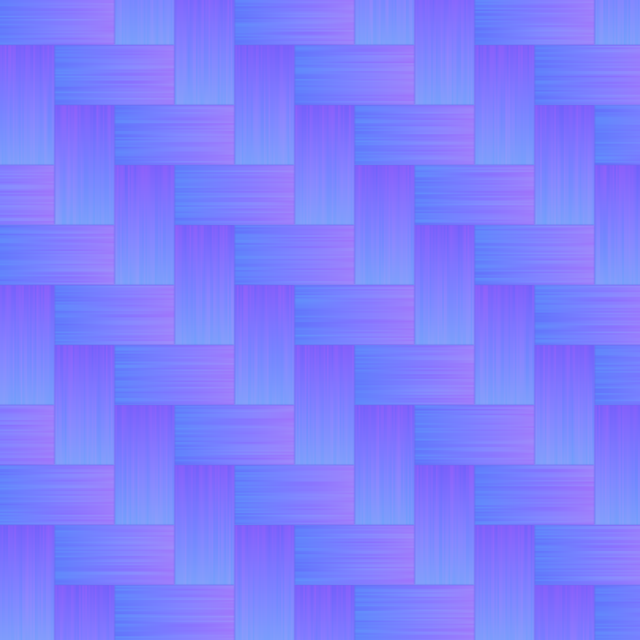
A WebGL 2 fragment shader for this texture map:

```glsl
#version 300 es
precision highp float;

uniform vec2 u_resolution;
out vec4 fragColor;

const float CELLS = 10.6667;                // strand widths across the canvas
const vec2 GRID_OFFSET = vec2(0.090, 0.083); // shift of the weave, in cells
const float TWILL_PERIOD = 4.0;             // cells before the weave repeats
const float SLOPE_START = -0.25;            // tilt at the start of a strand
const float SLOPE_END = 0.25;               // tilt at its far end
const float FINE_FIBERS = 38.0;             // fibers across one strand
const float COARSE_FIBERS = 11.0;
const float FINE_TILT = 0.090;
const float COARSE_TILT = 0.045;
const float FIBER_DRIFT = 1.6;              // change of fibers along a strand
const float SEAM_WIDTH = 0.016;             // in cells
const float SEAM_STRENGTH = 0.35;
const vec3 SEAM_COLOR = vec3(0.42, 0.41, 0.93);
const int SAMPLES = 2;                      // subsamples per pixel side

float hash(vec2 p) {
    vec3 q = fract(p.xyx * vec3(0.1031, 0.1030, 0.0973));
    q += dot(q, q.yzx + 33.33);
    return fract((q.x + q.y) * q.z);
}

float valueNoise(vec2 p) {
    vec2 cell = floor(p);
    vec2 f = fract(p);
    f = f * f * (3.0 - 2.0 * f);
    float low = mix(hash(cell), hash(cell + vec2(1.0, 0.0)), f.x);
    float high = mix(hash(cell + vec2(0.0, 1.0)), hash(cell + vec2(1.0)), f.x);
    return mix(low, high, f.y);
}

// Signed fiber tilt: quick change across the strand, slow along it
float fiberTilt(float across, float along, vec2 strand) {
    vec2 seed = floor(vec2(hash(strand), hash(strand + 57.0)) * 400.0);
    float fine = valueNoise(vec2(across * FINE_FIBERS, along * FIBER_DRIFT) + seed);
    float coarse = valueNoise(vec2(across * COARSE_FIBERS, along * FIBER_DRIFT) + seed.yx + 91.0);
    return (fine * 2.0 - 1.0) * FINE_TILT + (coarse * 2.0 - 1.0) * COARSE_TILT;
}

vec3 weave(vec2 uv, float pixel) {
    vec2 grid = uv * CELLS + GRID_OFFSET;
    vec2 cell = floor(grid);
    vec2 local = grid - cell;

    // Steps 1 and 2 are the halves of a horizontal strand, 0 and 3 of a vertical one
    float stepIndex = mod(cell.x + cell.y - 1.0, TWILL_PERIOD);
    bool horizontal = stepIndex > 0.5 && stepIndex < 2.5;
    bool secondHalf = stepIndex > 1.5;
    float halfShift = secondHalf ? 1.0 : 0.0;

    float across = horizontal ? local.y : local.x;
    float along = 0.5 * (halfShift + (horizontal ? local.x : 1.0 - local.y));
    vec2 strand = cell + (horizontal ? vec2(-halfShift, 0.0) : vec2(0.0, halfShift));

    // Surface normal: lengthwise bow plus sideways fiber tilt
    float bow = mix(SLOPE_START, SLOPE_END, along);
    float tilt = fiberTilt(across, along, strand);
    vec2 slope = horizontal ? vec2(bow, tilt) : vec2(tilt, bow);
    vec3 normal = vec3(slope, sqrt(1.0 - dot(slope, slope)));
    vec3 color = normal * 0.5 + 0.5;

    // Thin seam around each strand
    float edge = min(min(across, 1.0 - across), 2.0 * min(along, 1.0 - along));
    float seam = 1.0 - smoothstep(SEAM_WIDTH - 0.5 * pixel, SEAM_WIDTH + 0.5 * pixel, edge);
    return mix(color, SEAM_COLOR, seam * SEAM_STRENGTH);
}

void main() {
    float pixel = CELLS / min(u_resolution.x, u_resolution.y);
    vec3 sum = vec3(0.0);
    for (int y = 0; y < SAMPLES; y++) {
        for (int x = 0; x < SAMPLES; x++) {
            vec2 jitter = (vec2(x, y) + 0.5) / float(SAMPLES) - 0.5;
            sum += weave((gl_FragCoord.xy + jitter) / u_resolution, pixel);
        }
    }
    fragColor = vec4(sum / float(SAMPLES * SAMPLES), 1.0);
}
```
